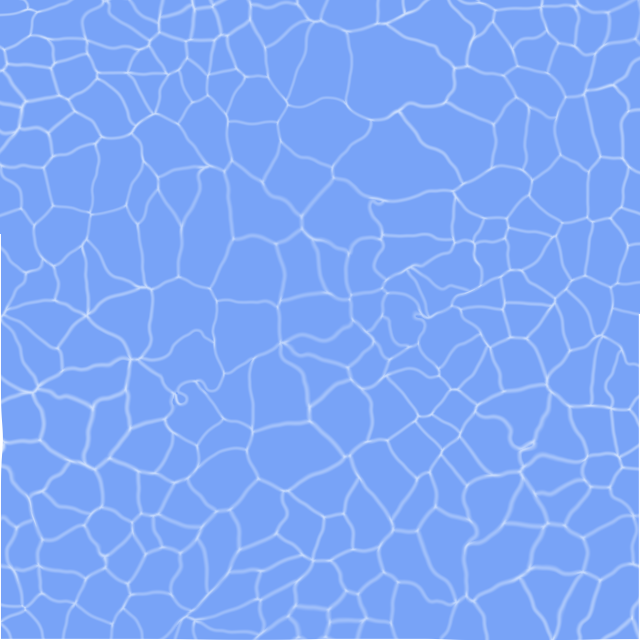
This texture is drawn by a Shadertoy shader. Its source:

```glsl
// Pale web of crinkled cell borders on flat sky blue, with a thin ragged white rim.
#define CELLS 18.0
#define LINE_REACH 0.0051
#define LINE_STRENGTH 0.52
#define NODE_GLOW 0.42
#define NODE_REACH 0.17
#define DRIFT 0.040
#define WAVE 0.0150
#define RIPPLE 0.0034
#define SPARSENESS 0.54
#define GROUND vec3(0.47, 0.64, 0.97)
#define PALE vec3(0.80, 0.87, 0.99)

const vec2 CELL_ORIGIN = vec2(40.0);

vec2 hash22(vec2 p) {
    vec3 q = fract(vec3(p.xyx) * vec3(0.1031, 0.1030, 0.0973));
    q += dot(q, q.yzx + 33.33);
    return fract((q.xx + q.yz) * q.zy);
}

// Smooth two-channel value noise in -1..1
vec2 noise2(vec2 p) {
    vec2 i = floor(p), f = fract(p);
    vec2 u = f * f * f * (f * (f * 6.0 - 15.0) + 10.0);
    vec2 low = mix(hash22(i), hash22(i + vec2(1, 0)), u.x);
    vec2 high = mix(hash22(i + vec2(0, 1)), hash22(i + vec2(1, 1)), u.x);
    return 2.0 * mix(low, high, u.y) - 1.0;
}

// Canvas to cell space: broad drift, then waves that tangle in patches
vec2 toCells(vec2 p) {
    vec2 q = p + DRIFT * noise2(p * 3.5 + 7.3);
    float tangle = 0.8 + 0.9 * smoothstep(0.1, 0.8, noise2(p * 7.0 + 61.0).x);
    q += tangle * WAVE * noise2(p * 18.0 + 31.7);
    q += tangle * RIPPLE * noise2(p * 45.0 + 83.1);
    return q * CELLS + CELL_ORIGIN;
}

// Seed position relative to q; dropped seeds leave larger cells, mostly mid-canvas
vec2 seedOffset(vec2 cell, vec2 q) {
    vec2 fromCentre = (cell - CELL_ORIGIN) / CELLS - 0.5;
    float rim = smoothstep(0.25, 0.6, length(fromCentre));
    float dropped = SPARSENESS + 0.35 * noise2(cell * 0.3 + 3.0).x - 0.25 * rim;
    bool absent = hash22(cell + 117.0).x < clamp(dropped, 0.05, 0.8);
    return absent ? vec2(99.0) : cell + 0.1 + 0.8 * hash22(cell) - q;
}

// x: distance to the nearest border in canvas units, y: distance to a junction
vec2 cellWeb(vec2 p) {
    vec2 q = toCells(p);
    vec2 base = floor(q);

    // Three nearest seeds; their spread vanishes at junctions
    vec3 nearest = vec3(9.0);
    vec2 home = vec2(0.0), homeCell = base;
    for (int y = -3; y <= 3; y++)
    for (int x = -3; x <= 3; x++) {
        vec2 cell = base + vec2(x, y);
        vec2 offset = seedOffset(cell, q);
        float d = length(offset);
        if (d < nearest.x) {
            nearest = vec3(d, nearest.xy);
            home = offset;
            homeCell = cell;
        } else if (d < nearest.y) {
            nearest = vec3(nearest.x, d, nearest.y);
        } else {
            nearest.z = min(nearest.z, d);
        }
    }

    // Local stretch of the warp keeps the line width even
    float e = 0.0008;
    mat2 stretch = mat2(toCells(p + vec2(e, 0)) - q,
                        toCells(p + vec2(0, e)) - q) / e;
    float border = 9.0;
    for (int y = -4; y <= 4; y++)
    for (int x = -4; x <= 4; x++) {
        if (x == 0 && y == 0) continue;
        vec2 other = seedOffset(homeCell + vec2(x, y), q);
        vec2 normal = normalize(other - home);
        float d = dot(0.5 * (home + other), normal);
        border = min(border, d / max(length(normal * stretch), 0.001));
    }
    return vec2(border, nearest.z - nearest.x);
}

// Thin white gaps on the left, right and bottom canvas edges
float whiteRim(vec2 p, float width) {
    float soft = 1.0 / iResolution.y;
    float bulge = exp(-pow((p.y - 0.315) / 0.035, 2.0));
    float left = 0.0015 * step(p.y, 0.635) + 0.0030 * bulge;
    float right = 0.0018 * step(p.y, 0.51);
    float bottom = 0.0018 * smoothstep(-0.3, 0.3, noise2(vec2(p.x * 5.0, 2.0)).x);
    vec3 gap = vec3(left, right, bottom) - vec3(p.x, width - p.x, p.y);
    vec3 cover = clamp(gap / soft + 0.5, 0.0, 1.0);
    return max(cover.x, max(cover.y, cover.z));
}

void mainImage(out vec4 fragColor, in vec2 fragCoord) {
    vec2 p = fragCoord / iResolution.y;
    vec2 web = cellWeb(p);

    // Soft line profile of uneven width and strength, brighter at junctions
    vec2 uneven = noise2(p * 6.0 + 5.0);
    float reach = LINE_REACH * (1.0 + 0.25 * uneven.y + 0.25 * (0.5 - p.y));
    float line = 1.0 - smoothstep(0.0, reach, web.x);
    float node = 1.0 - smoothstep(0.0, NODE_REACH, web.y);
    float light = line * (LINE_STRENGTH * (1.0 + 0.2 * uneven.x) + NODE_GLOW * node);

    vec3 color = mix(GROUND, PALE, light);
    color = mix(color, vec3(1.0), whiteRim(p, iResolution.x / iResolution.y));
    fragColor = vec4(color, 1.0);
}
```
